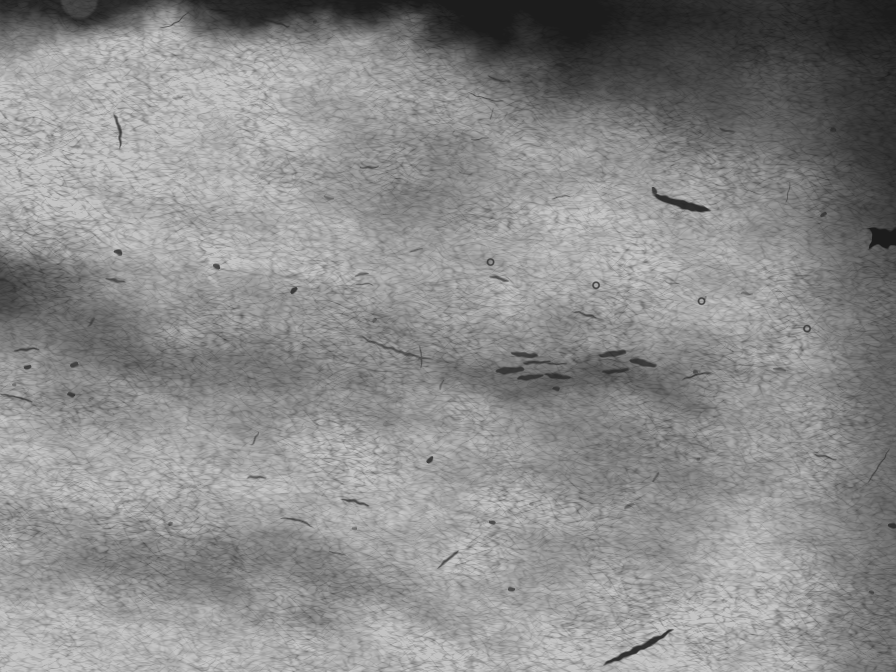
Reproduce this texture procedurally as a Shadertoy shader.

```glsl
// Grey micrograph of a matted fibre sheet with cloudy shadows, dark splinters and small bubbles.

const float LIGHT_GREY = 0.685;
const float INK_GREY = 0.13;
const float SOFT = 0.0018;

float hash1(float n) {
    return fract(sin(n * 91.345) * 4375.85);
}

vec2 hashGradient(vec2 cell) {
    vec3 q = fract(cell.xyx * vec3(0.1031, 0.1030, 0.0973));
    q += dot(q, q.yzx + 33.33);
    float a = 6.2832 * fract((q.x + q.y) * q.z);
    return vec2(cos(a), sin(a));
}

float gradientNoise(vec2 p) {
    vec2 i = floor(p), f = p - i;
    vec2 u = f * f * f * (f * (f * 6.0 - 15.0) + 10.0);
    vec2 e = vec2(1.0, 0.0);
    float low = mix(dot(hashGradient(i), f), dot(hashGradient(i + e), f - e), u.x);
    float high = mix(dot(hashGradient(i + e.yx), f - e.yx), dot(hashGradient(i + 1.0), f - 1.0), u.x);
    return mix(low, high, u.y);
}

float fbm(vec2 p, int octaves) {
    float sum = 0.0, gain = 1.0;
    for (int i = 0; i < octaves; i++) {
        sum += gain * gradientNoise(p);
        p = p * 2.03 + 17.3;
        gain *= 0.55;
    }
    return sum;
}

vec2 rotate(vec2 p, float a) {
    return vec2(cos(a) * p.x + sin(a) * p.y, cos(a) * p.y - sin(a) * p.x);
}

// Soft elliptical shadow
float shadow(vec2 p, vec2 centre, vec2 radii, float angle) {
    vec2 q = rotate(p - centre, angle) / radii;
    return exp(-dot(q, q));
}

// Thin threads along the zero lines of stretched noise
float threads(vec2 p, float angle, vec2 frequency, float width) {
    float n = gradientNoise(rotate(p, angle) * frequency);
    return 1.0 - smoothstep(0.0, width, abs(n));
}

// Bent splinter that tapers toward both ends
float splinter(vec2 p, vec2 centre, float angle, float halfLength, float width, float bend) {
    vec2 q = rotate(p - centre, angle);
    float t = q.x / halfLength;
    q.y -= bend * halfLength * (t * t - 0.4);
    float taper = width * sqrt(max(1.0 - t * t, 0.0));
    float ends = 1.0 - smoothstep(0.85, 1.1, abs(t));
    return ends * (1.0 - smoothstep(-SOFT, SOFT, abs(q.y) - taper));
}

float ring(vec2 p, vec2 centre, float radius, float width) {
    return 1.0 - smoothstep(0.0, width, abs(length(p - centre) - radius));
}

// Broad illumination and shadow areas
float cloudTone(vec2 p) {
    vec2 q = p + 0.05 * vec2(fbm(p * 5.0, 4), fbm(p * 6.0 + 40.0, 4));
    float tone = LIGHT_GREY;
    tone *= 1.0 - 0.56 * smoothstep(-0.02, 0.38, (q.x - 0.7) * 0.5 + q.y - 0.75);
    tone *= 1.0 - 0.55 * shadow(q, vec2(0.87, 0.93), vec2(0.15, 0.09), -0.4);
    tone *= 1.0 - 0.55 * shadow(q, vec2(-0.03, 0.59), vec2(0.13, 0.05), -0.35);
    tone *= 1.0 - 0.36 * shadow(q, vec2(0.17, 0.48), vec2(0.30, 0.10), -0.2);
    tone *= 1.0 - 0.34 * shadow(q, vec2(0.87, 0.44), vec2(0.22, 0.035), -0.03);
    tone *= 1.0 - 0.22 * shadow(q, vec2(0.70, 0.47), vec2(0.45, 0.11), 0.0);
    tone *= 1.0 - 0.28 * shadow(q, vec2(0.95, 0.29), vec2(0.20, 0.13), 0.1);
    tone *= 1.0 - 0.34 * shadow(q, vec2(0.32, 0.16), vec2(0.34, 0.065), -0.1);
    tone *= 1.0 - 0.26 * shadow(q, vec2(0.62, 0.74), vec2(0.15, 0.11), 0.0);
    tone *= 1.0 - 0.42 * smoothstep(1.12, 1.36, p.x);
    float topEdge = smoothstep(0.90, 0.985, q.y - 0.03 * smoothstep(0.0, 0.4, 0.4 - q.x));
    tone *= 1.0 - topEdge * mix(0.78, 0.4, smoothstep(0.6, 1.1, p.x));
    return tone * (1.0 + 0.15 * fbm(rotate(p, -0.12) * vec2(7.0, 19.0), 4));
}

// Layered mesh of fine fibres, roughly -1 to 1
float fibreMesh(vec2 p) {
    vec2 q = p + 0.006 * vec2(gradientNoise(p * 25.0), gradientNoise(p * 21.0 + 9.0));
    float mesh = 0.0;
    for (int i = 0; i < 5; i++) {
        float k = float(i);
        float angle = -0.1 + 0.3 * (hash1(k + 3.0) - 0.5) + 0.22 * (k - 2.0);
        mesh += threads(q + k * 3.7, angle, vec2(22.0 + 5.0 * k, 74.0 + 11.0 * k), 0.14);
    }
    float grain = gradientNoise(p * vec2(85.0, 150.0));
    return 0.55 - 0.42 * mesh + 0.8 * grain;
}

// Scattered splinters, specks and hairs with ragged outlines
float debris(vec2 p, float aspect) {
    p += 0.003 * vec2(gradientNoise(p * 90.0), gradientNoise(p * 90.0 + 50.0));
    float ink = 0.0;
    for (int i = 0; i < 70; i++) {
        float k = float(i) + 1.0;
        vec2 centre = vec2(aspect * hash1(k), 0.1 + 0.88 * hash1(k + 71.0));
        float size = hash1(k + 133.0);
        float angle = -0.25 + 10.0 * pow(abs(hash1(k + 207.0) - 0.4), 3.0);
        bool speck = hash1(k + 301.0) < 0.35;
        float halfLength = speck ? 0.003 + 0.004 * size : 0.008 + 0.024 * size * size;
        float width = speck ? 0.002 + 0.002 * size : 0.0003 + 0.0020 * hash1(k + 411.0);
        float bend = speck ? 0.0 : 0.5 * (hash1(k + 503.0) - 0.5);
        ink = max(ink, (0.4 + 0.5 * size) * splinter(p, centre, angle, halfLength, width, bend));
    }
    // Cluster lying in the central shadow
    for (int i = 0; i < 9; i++) {
        float k = float(i) + 620.0;
        vec2 centre = vec2(0.70 + 0.26 * hash1(k), 0.435 + 0.045 * hash1(k + 40.0));
        ink = max(ink, 0.8 * splinter(p, centre, 0.4 * hash1(k + 80.0) - 0.25, 0.021, 0.001 + 0.004 * hash1(k + 120.0), 0.05));
    }
    ink = max(ink, splinter(p, vec2(1.014, 0.697), -0.28, 0.045, 0.006, 0.05));
    ink = max(ink, splinter(p, vec2(0.951, 0.036), 0.47, 0.060, 0.004, 0.03));
    return max(ink, 0.6 * splinter(p, vec2(0.59, 0.480), -0.31, 0.060, 0.002, 0.08));
}

void mainImage(out vec4 fragColor, in vec2 fragCoord) {
    vec2 p = fragCoord / iResolution.y;
    float aspect = iResolution.x / iResolution.y;

    float tone = cloudTone(p);
    float clump = 0.75 + 0.5 * smoothstep(-0.3, 0.5, fbm(p * 7.0 + 60.0, 2));
    tone *= 1.0 + 0.205 * clump * fibreMesh(p);
    tone = mix(tone, INK_GREY, 0.9 * debris(p, aspect));

    // Dark block at the right rim and pale bubble at the top rim
    vec2 ragged = p + 0.012 * vec2(fbm(p * 35.0, 2), fbm(p * 35.0 + 8.0, 2));
    vec2 block = abs(ragged - vec2(aspect - 0.015, 0.645)) - vec2(0.026, 0.013);
    tone = mix(tone, 0.09, 1.0 - smoothstep(-SOFT, SOFT, max(block.x, block.y)));
    tone += 0.10 * (1.0 - smoothstep(0.024, 0.030, length(p - vec2(0.118, 1.0))));

    // Small round bubbles
    for (int i = 0; i < 4; i++) {
        float k = float(i);
        vec2 centre = vec2(0.73 + 0.157 * k, 0.61 - 0.035 * k + 0.03 * hash1(k));
        tone = mix(tone, 0.2, 0.85 * ring(p, centre, 0.0045, 0.0025));
    }
    fragColor = vec4(vec3(clamp(tone, 0.11, 0.77)), 1.0);
}
```
